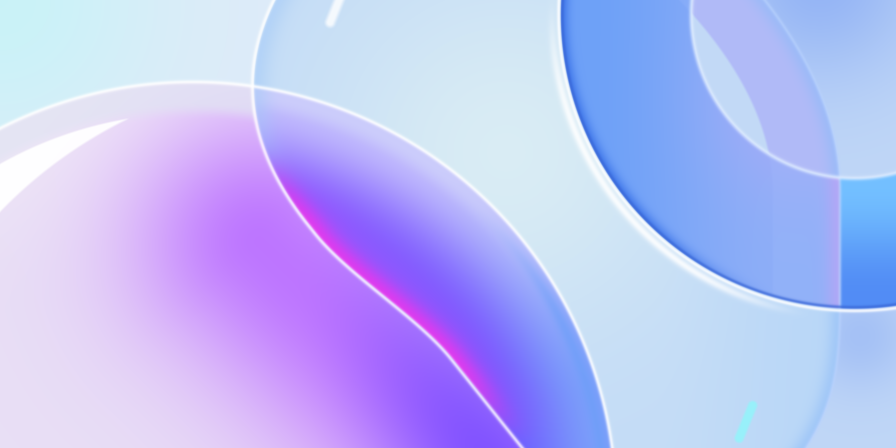
Write a WebGL 2 fragment shader that draws this background.

```glsl
#version 300 es
precision highp float;

uniform vec2 u_resolution;
out vec4 fragColor;

const vec3 WHITE = vec3(1.0);
const vec2 DISC_CENTER = vec2(0.430, -0.128);
const float DISC_RADIUS = 0.945;
const vec2 RING_CENTER = vec2(1.908, 0.967);
const float RING_OUTER = 0.656;
const float RING_INNER = 0.365;

// Coverage of the region where d is negative
float fill(float d, float soft) {
    return 1.0 - smoothstep(-soft, soft, d);
}

float glow(float d, float width) {
    return exp(-d * d / (width * width));
}

float segmentDistance(vec2 p, vec2 a, vec2 b) {
    vec2 ab = b - a;
    return length(p - a - ab * clamp(dot(p - a, ab) / dot(ab, ab), 0.0, 1.0));
}

// Sides of the glass sheet, x as a function of depth t below the top
float leftSide(float t) {
    float bend = max(t - 0.5, 0.0);
    return 0.6146 - 0.5 * t + 1.3 * (t * t - bend * bend) + 0.08 * smoothstep(0.52, 0.8, t);
}

float rightSide(float t) {
    float upper = max(0.43 - t, 0.0);
    float lower = max(t - 0.65, 0.0);
    return 1.875 - 0.91 * upper * upper - 1.8 * lower * lower * lower;
}

// Horizontal offset divided by the slope gives a near-true distance
float sideDistance(float offset, float before, float after, float stepSize) {
    float slope = (after - before) / (2.0 * stepSize);
    return offset / sqrt(1.0 + slope * slope);
}

vec3 backdrop(vec2 p) {
    vec3 c = mix(vec3(0.87, 0.92, 0.975), vec3(0.79, 0.95, 0.97), glow(length(p - vec2(0.0, 1.0)), 0.35));
    c = mix(c, vec3(0.75, 0.84, 0.965), smoothstep(1.4, 1.8, p.x));
    c = mix(c, vec3(0.56, 0.69, 0.96), 0.9 * glow(length(p - vec2(1.83, 1.05)), 0.23));
    return mix(c, vec3(0.60, 0.72, 0.96), 0.7 * glow(length(p - vec2(1.92, 0.25)), 0.12));
}

vec3 glassBody(vec2 p) {
    vec3 c = mix(vec3(0.765, 0.86, 0.965), vec3(0.85, 0.925, 0.955), glow(length(p - vec2(1.13, 0.66)), 0.40));
    return mix(c, vec3(0.70, 0.83, 0.97), 0.6 * smoothstep(1.45, 1.85, p.x));
}

// Pale disc with a violet glow beside the glass
vec3 discBody(vec2 p, float depth) {
    vec3 pale = mix(vec3(0.91, 0.875, 0.96), vec3(0.94, 0.92, 0.965), smoothstep(0.3, 0.8, p.y));
    vec3 violet = mix(vec3(0.74, 0.46, 1.0), vec3(0.50, 0.32, 1.0), smoothstep(0.65, 1.12, p.x));
    float d = segmentDistance(p, vec2(0.58, 0.46), vec2(1.09, -0.04));
    vec3 c = mix(pale, vec3(0.87, 0.68, 0.99), 0.55 * glow(d, 0.36));
    c = mix(c, violet, glow(d, 0.25));
    return mix(c, vec3(0.88, 0.89, 0.95), 0.75 * (1.0 - smoothstep(0.045, 0.085, depth)));
}

// Disc seen through the glass
vec3 lensBody(vec2 p, float depth, float side) {
    vec3 outer = mix(vec3(0.48, 0.62, 0.98), vec3(0.76, 0.74, 0.99), smoothstep(0.1, 0.65, p.y));
    vec3 inner = mix(vec3(0.43, 0.36, 1.0), vec3(0.52, 0.37, 1.0), smoothstep(0.1, 0.55, p.y));
    vec3 c = mix(outer, inner, smoothstep(0.02, 0.24, depth));
    c = mix(c, vec3(0.82, 0.84, 0.98), 0.6 * (1.0 - smoothstep(0.015, 0.06, depth)) * smoothstep(0.25, 0.65, p.y));
    c = mix(c, vec3(0.42, 0.62, 0.97), 0.6 * glow(depth - 0.025, 0.014) * (1.0 - smoothstep(0.25, 0.55, p.y)));
    float heat = smoothstep(0.0, 0.2, p.y) * (1.0 - smoothstep(0.5, 0.68, p.y));
    c = mix(c, vec3(0.70, 0.28, 0.98), 0.45 * heat * glow(side, 0.08));
    return mix(c, vec3(0.90, 0.22, 0.93), 0.9 * heat * glow(side, 0.032));
}

vec3 ringThroughGlass(vec2 p, float radius, float side) {
    vec3 c = mix(vec3(0.43, 0.63, 0.97), vec3(0.55, 0.68, 0.97), smoothstep(1.3, 1.75, p.x));
    c = mix(c, vec3(0.69, 0.67, 0.97), 0.75 * glow(length(p - vec2(1.80, 0.78)), 0.2));
    c = mix(c, vec3(0.80, 0.60, 0.95), 0.55 * glow(side, 0.03));
    return mix(c, vec3(0.20, 0.42, 0.90), 0.75 * glow(radius - RING_OUTER, 0.018) * (1.0 - smoothstep(1.4, 1.75, p.x)));
}

void main() {
    vec2 p = gl_FragCoord.xy / u_resolution.y;
    float px = 1.0 / u_resolution.y;
    float t = 1.0 - p.y;
    float e = 0.004;

    // Distances, positive inside the glass and the disc
    float left = sideDistance(p.x - leftSide(t), leftSide(t - e), leftSide(t + e), e);
    float right = sideDistance(rightSide(t) - p.x, rightSide(t - e), rightSide(t + e), e);
    float glass = fill(-min(left, right), px);
    float depth = DISC_RADIUS - length(p - DISC_CENTER);
    float disc = fill(-depth, px);
    vec2 q = p - RING_CENTER;
    float radius = length(q);
    float ring = fill(max(radius - RING_OUTER, RING_INNER - radius), px);

    // Open scene
    vec3 ringBlue = mix(vec3(0.32, 0.55, 0.96), vec3(0.45, 0.75, 1.0), smoothstep(0.34, 0.59, p.y));
    vec3 open = mix(backdrop(p), discBody(p, depth), disc);
    open = mix(open, ringBlue, ring);
    float shine = fill(0.07 - depth, 0.003) * fill(depth - 0.07 - 0.32 * (0.286 - p.x), 0.004);
    open = mix(open, WHITE, 0.95 * shine * fill(p.x - 0.286, 0.004));

    // Scene through the glass
    vec3 inside = glassBody(p);
    float hole = fill(radius - RING_INNER, px);
    inside = mix(inside, vec3(0.76, 0.85, 0.965), hole);
    float fold = fill(0.15 - right, 0.004);
    inside = mix(inside, vec3(0.68, 0.71, 0.97), hole * (1.0 - fold) * 0.85);
    inside = mix(inside, ringThroughGlass(p, radius, right), ring);
    inside = mix(inside, vec3(0.66, 0.76, 0.98), 0.16 * ring * (1.0 - fold));
    inside = mix(inside, lensBody(p, depth, left), disc);
    float facing = smoothstep(0.72, 0.97, dot(q / max(radius, px), normalize(vec2(-1.0, -0.8))));
    inside = mix(inside, WHITE, 0.85 * facing * glow(radius - RING_OUTER - 0.020, 0.009));
    inside = mix(inside, vec3(0.64, 0.79, 0.97), 0.55 * glow(left, 0.035) * smoothstep(0.55, 0.8, p.y));
    inside = mix(inside, vec3(0.55, 0.73, 0.97), 0.55 * glow(right, 0.025) * (1.0 - ring));
    vec3 color = mix(open, inside, glass);

    // Fine rims
    color = mix(color, WHITE, 0.8 * glow(depth, 0.0045));
    color = mix(color, WHITE, 0.75 * glow(left + 0.003, 0.0045));
    color = mix(color, vec3(0.72, 0.82, 0.99), 0.6 * glow(right, 0.004));
    color = mix(color, vec3(0.22, 0.40, 0.84), 0.7 * glow(radius - RING_OUTER + 0.003, 0.004));
    color = mix(color, WHITE, 0.8 * glow(radius - RING_OUTER - 0.005, 0.004));
    color = mix(color, vec3(0.88, 0.93, 1.0), 0.7 * glow(radius - RING_INNER, 0.005));

    // Small glints
    float whiteGlint = segmentDistance(p, vec2(0.765, 1.02), vec2(0.737, 0.95)) - 0.010;
    float cyanGlint = segmentDistance(p, vec2(1.680, 0.095), vec2(1.650, 0.022)) - 0.010;
    color = mix(color, WHITE, 0.8 * fill(whiteGlint, 0.006));
    color = mix(color, vec3(0.58, 0.95, 0.98), 0.9 * fill(cyanGlint, 0.004));
    fragColor = vec4(color, 1.0);
}
```
